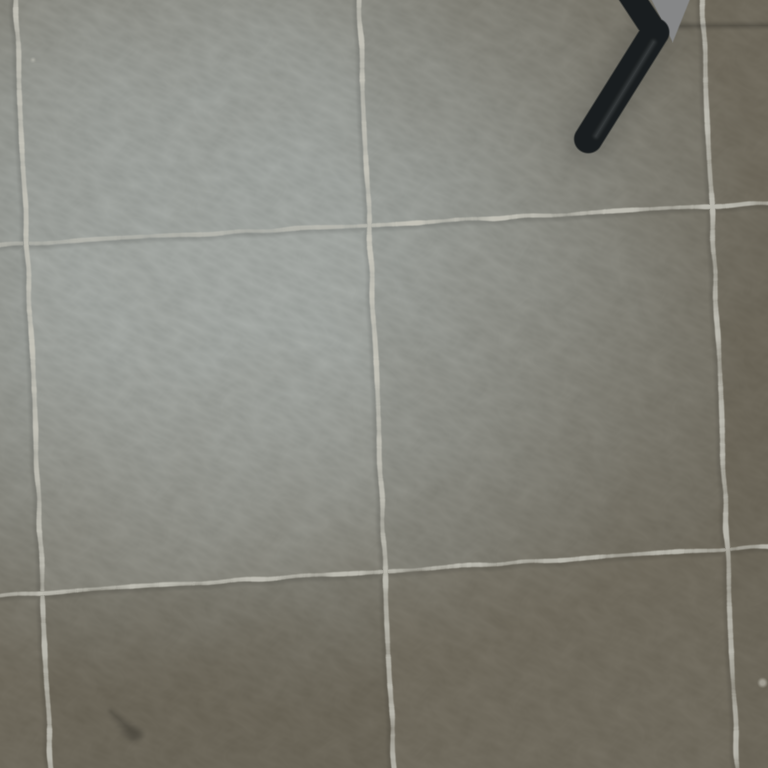
Write a WebGL 1 fragment shader that draws this texture.

```glsl
precision highp float;
// Worn grey-brown floor tiles with pale, slightly skewed grout and a dark chair leg.
uniform vec2 u_resolution;

#define TILE_SIZE 0.447
#define ORIGIN vec2(0.0205, 0.319)
#define SKEW vec2(0.0456, 0.0545)
#define TAPER 0.0095
#define GROUT_HALF_WIDTH 0.0031
#define LIGHT_CENTRE vec2(0.27, 0.68)
#define COOL_TILE vec3(0.615, 0.632, 0.615)
#define WARM_TILE vec3(0.425, 0.405, 0.355)
#define GROUT vec3(0.77, 0.765, 0.725)
#define LEG vec3(0.10, 0.115, 0.12)
#define TILE_VARIATION 0.022
#define GRAIN 0.035

float hash(vec2 p) {
  return fract(sin(dot(p, vec2(127.1, 311.7))) * 43758.5);
}

// Distance to the nearest jittered cell point.
float cellular(vec2 p) {
  vec2 cell = floor(p), f = fract(p);
  float nearest = 2.0;
  for (int j = -1; j <= 1; j++) {
    for (int i = -1; i <= 1; i++) {
      vec2 o = vec2(float(i), float(j));
      vec2 jitter = vec2(hash(cell + o), hash(cell + o + 57.3));
      nearest = min(nearest, length(o + jitter - f));
    }
  }
  return nearest;
}

// Layered, warped sines: soft mottling around zero.
float mottle(vec2 p) {
  float sum = 0.0, amp = 0.5;
  for (int i = 0; i < 5; i++) {
    p += 0.6 * sin(p.yx * 1.3 + float(i));
    sum += amp * sin(p.x) * sin(p.y);
    p = mat2(1.4, 1.1, -1.1, 1.4) * p + 2.7;
    amp *= 0.62;
  }
  return sum;
}

// Distance across (x) and fraction along (y) a segment.
vec2 segment(vec2 p, vec2 a, vec2 b) {
  vec2 d = b - a;
  float t = clamp(dot(p - a, d) / dot(d, d), 0.0, 1.0);
  return vec2(length(p - a - d * t), t);
}

float cover(float d, float soft) {
  return 1.0 - smoothstep(-soft, soft, d);
}

void main() {
  vec2 uv = gl_FragCoord.xy / u_resolution;
  float px = 1.0 / min(u_resolution.x, u_resolution.y);
  float soft = max(px, 0.0016);

  // Skewed tile grid, counted rightwards and downwards
  float down = 1.0 - uv.y;
  vec2 wobble = 0.0009 * sin(uv.yx * 47.0 + 2.0 * sin(uv.yx * 19.0));
  vec2 grid = vec2(uv.x - ORIGIN.x - SKEW.x * down, down - ORIGIN.y + SKEW.y * uv.x) + wobble;
  vec2 size = vec2(TILE_SIZE, TILE_SIZE + TAPER * (1.0 - uv.x));
  grid /= size;
  vec2 tile = floor(grid);
  vec2 offset = (fract(grid + 0.5) - 0.5) * size;

  // Cool light fading to warm shade
  float light = 1.0 - smoothstep(0.1, 0.85, length((uv - LIGHT_CENTRE) * vec2(0.95, 1.15)));
  light -= 0.10 * step(0.5, tile.y) + 0.08 * step(1.5, tile.x);
  light += 0.07 * mottle(uv * 9.0 + tile * 3.1);
  vec3 color = mix(WARM_TILE, COOL_TILE, clamp(light, 0.0, 1.0));
  color += TILE_VARIATION * (hash(tile + 4.0) - 0.5);

  // Brushed grain and fine speckle
  vec2 brushed = mat2(0.92, 0.39, -0.39, 0.92) * uv;
  color += GRAIN * (cellular(brushed * vec2(38.0, 110.0)) - 0.48) * (0.5 + 0.5 * light);
  color += 0.014 * mottle(uv * 75.0);

  // Grout: dark lip, then a pale line of uneven width and brightness
  float lip = max(cover(abs(offset.x + 0.004) - 0.003, 0.004),
                  cover(abs(offset.y - 0.004) - 0.003, 0.004));
  color *= 1.0 - 0.11 * lip;
  vec2 wear = vec2(mottle(uv * vec2(8.0, 46.0)), mottle(uv * vec2(46.0, 8.0) + 5.0));
  vec2 edge = abs(offset) - GROUT_HALF_WIDTH * (vec2(1.0, 0.82) + 0.3 * wear);
  vec2 grout = vec2(cover(edge.x, soft), cover(edge.y, soft));
  grout *= clamp(0.83 + 0.35 * wear, 0.35, 1.0);
  grout.y *= 1.0 - 0.4 * cover(uv.x - 0.45, 0.08) * step(grid.y, 0.5);
  color = mix(color, GROUT * (0.93 + 0.07 * light), max(grout.x, grout.y));

  // Scuff and pale chips
  vec2 scuff = segment(uv, vec2(0.145, 0.073), vec2(0.175, 0.045));
  color *= 1.0 - 0.22 * cover(scuff.x - 0.005 - 0.008 * wear.x, 0.008);
  float chip = min(length(uv - vec2(0.993, 0.111)) - 0.005, length(uv - vec2(0.043, 0.922)) - 0.002);
  color = mix(color, GROUT, 0.6 * cover(chip, 0.003));

  // Chair leg: soft shadow, grey bracket, bent dark tube with a sheen
  vec2 lower = segment(uv, vec2(0.853, 0.958), vec2(0.766, 0.819));
  vec2 upper = segment(uv, vec2(0.812, 1.02), vec2(0.853, 0.958));
  color *= 1.0 - 0.15 * cover(lower.x - 0.025, 0.035);
  color *= 1.0 - 0.28 * cover(segment(uv, vec2(0.87, 0.966), vec2(1.02, 0.967)).x - 0.002, 0.006);
  vec2 b = uv - vec2(0.876, 0.945);
  float bracket = max(abs(b.x + 0.05 * b.y) - 0.45 * b.y, -b.y);
  color = mix(color, vec3(0.52, 0.525, 0.53), cover(bracket, soft));
  float tube = min(lower.x - 0.0185, upper.x - 0.016);
  float sheen = cover(segment(uv, vec2(0.851, 0.945), vec2(0.776, 0.823)).x - 0.002, 0.005);
  color = mix(color, LEG + 0.14 * sheen, cover(tube, soft));

  gl_FragColor = vec4(color, 1.0);
}
```
